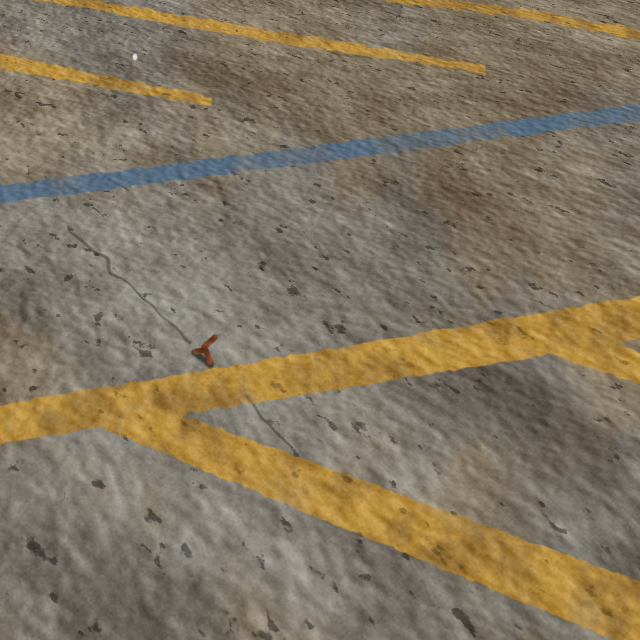
A three.js fragment shader for this texture:

```glsl
varying vec2 vUv;

float hash(vec2 p) {
  return fract(sin(dot(p, vec2(127.1, 311.7))) * 43758.5453);
}

float noise(vec2 p) {
  vec2 i = floor(p), f = fract(p);
  f = f * f * (3.0 - 2.0 * f);
  return mix(mix(hash(i), hash(i + vec2(1, 0)), f.x),
             mix(hash(i + vec2(0, 1)), hash(i + 1.0), f.x), f.y);
}

float fbm(vec2 p) {
  float sum = 0.0, amp = 0.5;
  for (int i = 0; i < 5; i++) {
    sum += amp * noise(p);
    p = mat2(1.6, 1.2, -1.2, 1.6) * p + 7.3;
    amp *= 0.52;
  }
  return sum;
}

// Soft elliptical stain, tilted along the slab's streaks
float blot(vec2 p, vec2 center, vec2 radius) {
  vec2 d = mat2(0.91, 0.41, -0.41, 0.91) * (p - center) / radius;
  return exp(-dot(d, d));
}

// Painted band from a to b whose vertical half width tapers from wa to wb
float stripe(vec2 p, vec2 a, vec2 b, float wa, float wb) {
  float t = (p.x - a.x) / (b.x - a.x);
  float edge = abs(p.y - mix(a.y, b.y, t)) - mix(wa, wb, t);
  float ends = max(a.x - p.x, p.x - b.x);
  return 1.0 - smoothstep(-0.002, 0.002, max(edge, ends));
}

float segment(vec2 p, vec2 a, vec2 b) {
  vec2 d = b - a;
  return length(p - a - d * clamp(dot(p - a, d) / dot(d, d), 0.0, 1.0));
}

void main() {
  vec2 p = vUv;

  // Ground coordinates compress toward the far edge
  float depth = 1.5 - p.y;
  vec2 ground = vec2((p.x - 0.5) / depth, 1.2 / depth);
  vec2 streak = mat2(0.8, 0.6, -0.6, 0.8) * ground;
  streak = vec2(dot(ground, vec2(0.8, -0.6)), dot(ground, vec2(0.6, 0.8)) * 1.8);
  float broad = fbm(streak * 6.0 + 3.0);
  float mottle = fbm(streak * 20.0 + broad * 2.0);
  float relief = fbm(streak * 48.0) - fbm(streak * 48.0 + vec2(0.25, 0.6));
  float grain = noise(p * 260.0) - 0.5;

  // Stains and worn pale areas
  float dark = blot(p, vec2(0.40, 0.845), vec2(0.16, 0.035))
    + blot(p, vec2(0.66, 0.69), vec2(0.20, 0.07))
    + 0.8 * blot(p, vec2(0.07, 0.52), vec2(0.07, 0.10))
    + 0.9 * blot(p, vec2(0.83, 0.35), vec2(0.16, 0.06))
    + 0.7 * blot(p, vec2(0.10, 0.12), vec2(0.16, 0.06))
    + 0.6 * blot(p, vec2(0.88, 0.86), vec2(0.20, 0.04));
  float pale = blot(p, vec2(0.25, 0.53), vec2(0.19, 0.10))
    + 0.7 * blot(p, vec2(0.28, 0.21), vec2(0.18, 0.09))
    + 0.7 * blot(p, vec2(0.48, 0.08), vec2(0.16, 0.09))
    + 0.5 * blot(p, vec2(0.15, 0.73), vec2(0.18, 0.06))
    + 0.6 * blot(p, vec2(0.40, 0.34), vec2(0.10, 0.03));
  float tone = 0.47 + (broad - 0.48) * 0.9 + (mottle - 0.48) * 0.9;
  tone += 0.34 * pale - dark * (0.16 + 0.5 * mottle);
  vec3 color = mix(vec3(0.38, 0.34, 0.29), vec3(0.59, 0.565, 0.515), clamp(tone, 0.0, 1.0));

  // Warm dust up the slope, cool cement near the front
  float dust = smoothstep(0.4, 0.7, fbm(p * 5.0 + 11.0) + 0.25 * (p.y - 0.5));
  color += mix(vec3(-0.012, 0.0, 0.016), vec3(0.022, 0.005, -0.022), dust);
  color += relief * 0.24 + grain * 0.045;

  // Dark pits and chips
  float pits = smoothstep(0.70, 0.80, fbm(streak * 38.0 + 20.0));
  color *= 1.0 - 0.4 * pits;

  // Hairline crack running downhill
  vec2 bent = p + 0.012 * (vec2(noise(p * 35.0), noise(p * 35.0 + 9.0)) - 0.5);
  float crack = min(segment(bent, vec2(0.11, 0.64), vec2(0.30, 0.465)),
                    segment(bent, vec2(0.38, 0.38), vec2(0.46, 0.30)));
  color *= 1.0 - 0.28 * (1.0 - smoothstep(0.0008, 0.003, crack));

  // Faded blue line
  vec2 rough = p + 0.005 * (vec2(noise(p * 70.0), noise(p * 90.0 + 4.0)) - 0.5);
  float blue = stripe(rough, vec2(-0.1, 0.683), vec2(1.1, 0.838), 0.014, 0.012);
  blue *= 0.55 + 0.4 * smoothstep(0.25, 0.6, fbm(p * 18.0));
  color = mix(color, vec3(0.33, 0.42, 0.51) + relief * 0.2, blue);

  // Yellow bay markings: near junctions, then distant lines
  float yellow = stripe(rough, vec2(-0.1, 0.320), vec2(1.1, 0.520), 0.030, 0.035);
  yellow = max(yellow, stripe(rough, vec2(0.165, 0.362), vec2(1.05, 0.018), 0.0335, 0.055));
  yellow = max(yellow, stripe(rough, vec2(0.859, 0.476), vec2(1.05, 0.406), 0.029, 0.022));
  yellow = max(yellow, stripe(rough, vec2(0.03, 1.012), vec2(0.43, 0.943), 0.007, 0.009));
  yellow = max(yellow, stripe(rough, vec2(0.43, 0.943), vec2(0.76, 0.892), 0.009, 0.006));
  yellow = max(yellow, stripe(rough, vec2(-0.05, 0.915), vec2(0.33, 0.841), 0.013, 0.007));
  yellow = max(yellow, stripe(rough, vec2(0.60, 1.004), vec2(0.83, 0.978), 0.006, 0.007));
  yellow = max(yellow, stripe(rough, vec2(0.83, 0.978), vec2(1.05, 0.936), 0.007, 0.008));
  float wear = fbm(p * 24.0 + 5.0);
  vec3 paint = mix(vec3(0.58, 0.44, 0.21), vec3(0.74, 0.57, 0.25), smoothstep(0.2, 0.65, wear));
  paint += relief * 0.22 + grain * 0.05;
  paint *= 1.0 - 0.25 * pits;
  color = mix(color, paint, yellow * (0.96 - 0.22 * smoothstep(0.55, 0.75, mottle)));

  // Curled dry leaf with its shadow, and a pale fleck
  float shadow = segment(p, vec2(0.304, 0.449), vec2(0.329, 0.430));
  color *= 1.0 - 0.55 * (1.0 - smoothstep(0.002, 0.008, shadow));
  float leaf = min(segment(p, vec2(0.336, 0.473), vec2(0.319, 0.458)),
                   segment(p, vec2(0.319, 0.458), vec2(0.329, 0.434)));
  leaf = min(leaf, segment(p, vec2(0.307, 0.451), vec2(0.321, 0.453)));
  vec3 leafColor = mix(vec3(0.30, 0.16, 0.09), vec3(0.62, 0.36, 0.22), noise(p * 130.0));
  color = mix(color, leafColor, 1.0 - smoothstep(0.003, 0.006, leaf));
  float fleck = length((p - vec2(0.211, 0.911)) * vec2(1.0, 0.7));
  color = mix(color, vec3(0.88), 1.0 - smoothstep(0.002, 0.005, fleck));

  gl_FragColor = vec4(color, 1.0);
}
```
